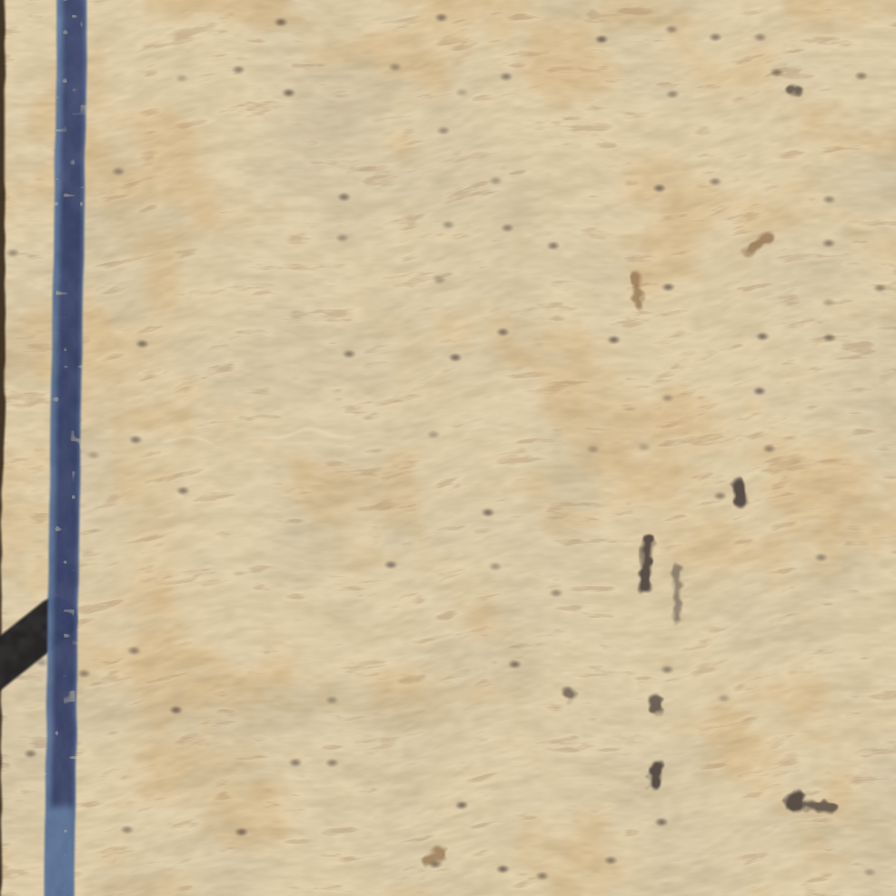
Give the GLSL for this texture, as a WebGL 2 fragment shader.

```glsl
#version 300 es
precision highp float;
// Aged fibrous paper with a blue ruled line, a black pen stroke and ink specks.
uniform vec2 u_resolution;
out vec4 outColor;

const vec3 PAPER = vec3(0.862, 0.793, 0.655);
const vec3 PAPER_WARM = vec3(0.835, 0.720, 0.540);
const vec3 PAPER_GREY = vec3(0.765, 0.725, 0.620);
const vec3 PAPER_PALE = vec3(0.925, 0.870, 0.745);
const vec3 BLUE_CORE = vec3(0.225, 0.265, 0.405);
const vec3 BLUE_WASH = vec3(0.350, 0.440, 0.580);
const vec3 INK = vec3(0.150, 0.140, 0.140);
const vec3 SPECK = vec3(0.300, 0.260, 0.240);
const vec3 RUST = vec3(0.530, 0.400, 0.270);
const vec3 EDGE = vec3(0.200, 0.150, 0.100);
const float LINE_BASE = 0.0660;   // line centre at the bottom
const float LINE_LEAN = 0.0145;
const float LINE_HALF = 0.0168;
const float WASH_TOP = 0.100;     // the line turns pale below this height
const float SOFT = 0.0025;
const float SPECK_CELLS = 17.0;

float hash(vec2 p) {
  vec3 q = fract(vec3(p.xyx) * 0.1031);
  q += dot(q, q.yzx + 33.33);
  return fract((q.x + q.y) * q.z);
}

float noise(vec2 p) {
  vec2 i = floor(p), f = fract(p);
  f = f * f * (3.0 - 2.0 * f);
  return mix(mix(hash(i), hash(i + vec2(1, 0)), f.x),
             mix(hash(i + vec2(0, 1)), hash(i + vec2(1, 1)), f.x), f.y);
}

float fbm(vec2 p) {
  float sum = 0.0, amp = 0.5;
  for (int i = 0; i < 4; i++) {
    sum += amp * noise(p);
    p = p * 2.03 + 17.7;
    amp *= 0.5;
  }
  return sum / 0.9375;
}

float segment(vec2 p, vec2 a, vec2 b) {
  vec2 d = b - a;
  return length(p - a - d * clamp(dot(p - a, d) / dot(d, d), 0.0, 1.0));
}

float cover(float d, float soft) {
  return 1.0 - smoothstep(-soft, soft, d);
}

// Ragged blot along a short stroke
float blot(vec2 p, vec2 a, vec2 b, float radius) {
  float rag = (noise(p * 150.0) - 0.5) * 0.006;
  return cover(segment(p, a, b) - radius + rag, 0.0035);
}

float glow(vec2 p, vec2 centre, vec2 size) {
  vec2 d = (p - centre) / size;
  return exp(-dot(d, d));
}

// One small, slightly flattened speck in some of the cells
float scatteredSpecks(vec2 p) {
  vec2 g = p * SPECK_CELLS, cell = floor(g);
  vec2 offset = 0.2 + 0.6 * vec2(hash(cell + 3.1), hash(cell + 8.7));
  vec2 d = (g - cell - offset) * vec2(0.8, 1.2);
  float present = step(0.76, hash(cell + 21.0)) * (0.25 + 0.4 * hash(cell + 5.0));
  return present * cover(length(d) - 0.065, 0.06);
}

vec3 paper(vec2 p) {
  vec2 grain = vec2(p.x, p.y - 0.12 * p.x + 0.006 * sin(p.x * 19.0));
  float blotch = fbm(p * vec2(8.0, 10.0));
  float fibre = fbm(grain * vec2(24.0, 95.0) + 40.0);
  float fine = noise(grain * vec2(90.0, 230.0));
  float warm = 0.75 * smoothstep(0.48, 0.80, fbm(p * vec2(11.0, 13.0) + 9.0));
  warm += 0.30 * glow(p, vec2(0.14, 0.62), vec2(0.07, 0.06));
  warm += 0.25 * glow(p, vec2(0.17, 0.40), vec2(0.04, 0.08));
  warm += 0.25 * glow(p, vec2(0.78, 0.40), vec2(0.06, 0.04));
  float grey = 0.40 * smoothstep(0.50, 0.80, blotch);
  grey += 0.30 * glow(p, vec2(0.41, 0.46), vec2(0.07, 0.05));
  grey += 0.25 * glow(p, vec2(0.11, 0.45), vec2(0.04, 0.10));
  vec3 c = mix(PAPER, PAPER_WARM, clamp(warm, 0.0, 0.7));
  c = mix(c, PAPER_GREY, clamp(grey, 0.0, 0.7));
  c = mix(c, RUST, 0.30 * smoothstep(0.64, 0.85, fibre));
  c += 0.11 * (fibre - 0.5) + 0.035 * (fine - 0.5);
  // Raised crease
  float wave = 0.507 + 0.05 * (p.x - 0.2) + 0.004 * sin(p.x * 42.0) + 0.003 * sin(p.x * 95.0);
  float span = smoothstep(0.12, 0.18, p.x) * (1.0 - smoothstep(0.50, 0.64, p.x));
  float crease = cover(abs(p.y - wave) - 0.001, 0.004) * span;
  return mix(c, PAPER_PALE, 0.75 * crease * smoothstep(0.25, 0.6, noise(p * vec2(24.0, 9.0))));
}

void main() {
  vec2 p = gl_FragCoord.xy / u_resolution;
  float soft = max(SOFT, 1.0 / u_resolution.y);
  vec3 c = paper(p);
  c = mix(c, SPECK, scatteredSpecks(p));

  // Rust stains and dark blots
  float rust = blot(p, vec2(0.709, 0.690), vec2(0.713, 0.660), 0.005);
  rust = max(rust, blot(p, vec2(0.834, 0.720), vec2(0.858, 0.735), 0.005));
  rust = max(rust, blot(p, vec2(0.480, 0.040), vec2(0.490, 0.047), 0.007));
  c = mix(c, RUST, 0.65 * rust);
  float dark = blot(p, vec2(0.723, 0.397), vec2(0.720, 0.345), 0.006);
  dark = max(dark, 0.55 * blot(p, vec2(0.755, 0.365), vec2(0.756, 0.310), 0.004));
  dark = max(dark, blot(p, vec2(0.825, 0.457), vec2(0.827, 0.441), 0.007));
  dark = max(dark, blot(p, vec2(0.885, 0.105), vec2(0.888, 0.106), 0.010));
  dark = max(dark, 0.85 * blot(p, vec2(0.888, 0.104), vec2(0.928, 0.099), 0.005));
  dark = max(dark, blot(p, vec2(0.733, 0.144), vec2(0.731, 0.125), 0.007));
  dark = max(dark, 0.85 * blot(p, vec2(0.731, 0.217), vec2(0.732, 0.211), 0.007));
  dark = max(dark, 0.7 * blot(p, vec2(0.634, 0.226), vec2(0.637, 0.224), 0.006));
  dark = max(dark, 0.8 * blot(p, vec2(0.885, 0.901), vec2(0.888, 0.900), 0.006));
  c = mix(c, SPECK, 0.9 * dark);

  // Dark left margin, thinner toward the bottom
  float margin = mix(0.0015, 0.0055, smoothstep(0.40, 0.56, p.y)) + 0.002 * (noise(p * 60.0) - 0.5);
  c = mix(c, EDGE, 0.9 * cover(p.x - margin, soft));

  // Pen stroke running into the line
  float stroke = segment(p, vec2(-0.030, 0.236), vec2(0.062, 0.309)) - 0.024;
  c = mix(c, INK + 0.05 * noise(p * 120.0), cover(stroke, soft));

  // Blue line: pale wash on its left side, dense core on its right
  float x = p.x - LINE_BASE - LINE_LEAN * p.y + 0.0015 * (noise(vec2(3.0, p.y * 28.0)) - 0.5);
  float body = cover(abs(x) - LINE_HALF, soft);
  float core = cover(abs(x - 0.0025) - 0.0125, 0.005) * smoothstep(WASH_TOP - 0.008, WASH_TOP + 0.008, p.y);
  vec3 blue = mix(BLUE_WASH, BLUE_CORE, core);
  blue += 0.09 * (fbm(p * vec2(70.0, 45.0)) - 0.5) + 0.03 * smoothstep(0.6, 1.0, p.y);
  blue = mix(blue, PAPER_GREY, 0.5 * smoothstep(0.86, 0.97, noise(p * 110.0)));
  c = mix(c, blue, 0.96 * body);

  outColor = vec4(clamp(c, 0.0, 1.0), 1.0);
}
```
